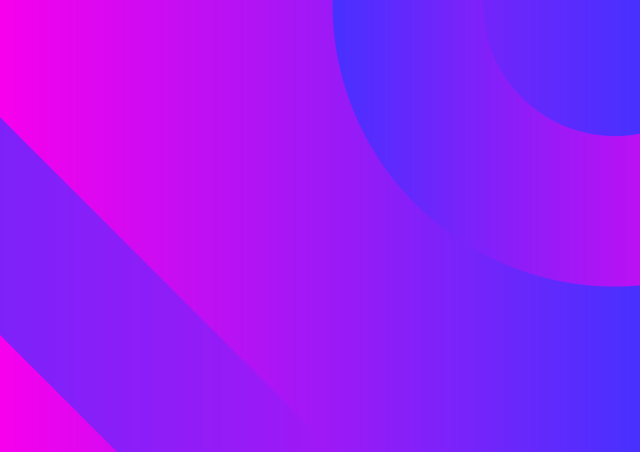
A WebGL 2 fragment shader for this background:

```glsl
#version 300 es
precision highp float;

uniform vec2 u_resolution;
out vec4 fragColor;

// Horizontal ramp shared by every layer: 0 is blue, 1 is magenta
vec3 ramp(float t) {
    const vec3 blue = vec3(0.28, 0.19, 1.0);
    const vec3 magenta = vec3(0.97, 0.0, 0.93);
    return mix(blue, magenta, clamp(t, 0.0, 1.0));
}

// Coverage of a signed distance, softened over one pixel
float cover(float dist) {
    float pixel = 1.0 / u_resolution.y;
    return smoothstep(0.75 * pixel, -0.75 * pixel, dist);
}

void main() {
    // Canvas units: height is 1, and x also as a share of the width
    vec2 p = gl_FragCoord.xy / u_resolution.y;
    float x = gl_FragCoord.x / u_resolution.x;

    vec3 color = ramp(1.0 - x);

    // Diagonal band across the lower left corner
    float diagonal = (p.x + p.y - 0.5) * sqrt(0.5);
    float band = abs(diagonal) - 0.241 * sqrt(0.5);
    color = mix(color, ramp(0.31 + 0.37 * x), cover(band));

    // Ring around the upper right, with the base gradient inside it
    vec2 center = vec2(0.961 * u_resolution.x / u_resolution.y, 0.991);
    float ring = abs(distance(p, center) - 0.4585) - 0.1665;
    color = mix(color, ramp((x - 0.518) / 0.735), cover(ring));

    fragColor = vec4(color, 1.0);
}
```
